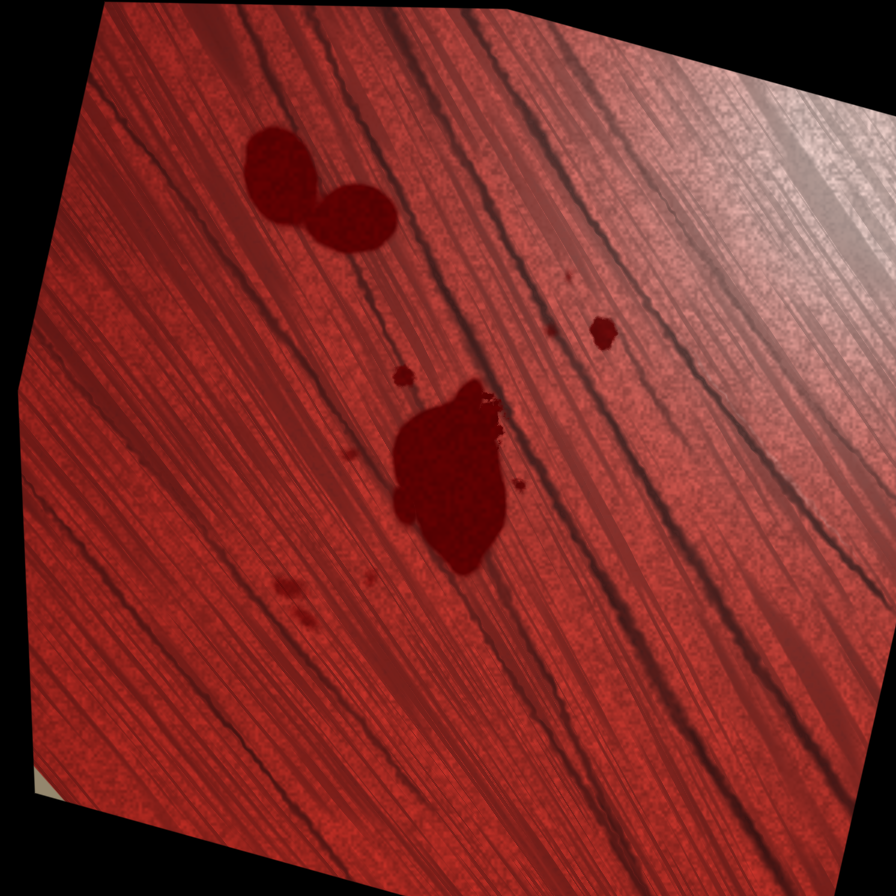
Reproduce this texture procedurally as a WebGL 2 fragment shader.

```glsl
#version 300 es
precision highp float;
// A tilted sheet of red lacquered wood on black, with dark spills and a pale gloss.
// Grain is noise stretched along a bent coordinate, veins are parabolas,
// spills are blended ovals, and the sheet is an intersection of half-planes.
uniform vec2 u_resolution;
out vec4 fragColor;
float hash(vec2 p) {
  vec3 q = fract(p.xyx * .1031);
  q += dot(q, q.yzx + 33.33);
  return fract((q.x + q.y) * q.z);
}
float noise(vec2 p) {
  vec2 i = floor(p), f = fract(p);
  f = f * f * (3. - 2. * f);
  return mix(mix(hash(i), hash(i + vec2(1, 0)), f.x),
             mix(hash(i + vec2(0, 1)), hash(i + vec2(1, 1)), f.x), f.y);
}
float fbm(vec2 p) {
  float sum = 0., amp = .5;
  for (int i = 0; i < 4; i++, amp *= .5, p = p * 2.03 + 17.3) sum += amp * noise(p);
  return sum;
}
// Signed distance to the line ab.xy - ab.zw, positive on its right
float side(vec2 p, vec4 ab) {
  vec2 d = normalize(ab.zw - ab.xy);
  return dot(p - ab.xy, vec2(d.y, -d.x));
}
// Oval with centre o.xy and radii o.zw
float oval(vec2 p, vec4 o, float angle) {
  float c = cos(angle), s = sin(angle);
  return (length(mat2(c, -s, s, c) * (p - o.xy) / o.zw) - 1.) * min(o.z, o.w);
}
float smin(float a, float b, float k) {
  float h = max(k - abs(a - b), 0.) / k;
  return min(a, b) - h * h * k * .25;
}
// Vein along x = a + b t + c t^2, t running down; size holds width, start, end
float vein(vec2 p, vec3 curve, vec3 size) {
  float t = 1. - p.y;
  float wobble = .014 * (fbm(vec2(t * 9., curve.x * 50.)) - .47) + .006 * (noise(p * 120.) - .5);
  float d = p.x - curve.x - t * (curve.y + t * curve.z) - wobble;
  float w = size.x * (.4 + noise(vec2(t * 13., curve.x * 91.)));
  return smoothstep(-.03, .03, min(t - size.y, size.z - t)) * smoothstep(w, w * .1, abs(d));
}
// Bent cross-grain coordinate: steeper in the middle, flatter at both sides
float grainCoord(vec2 p) {
  float t = 1. - p.y, c = p.x - .62 * t;
  for (int i = 0; i < 5; i++) {
    float slope = .52 + .3 * smoothstep(.35, -.35, c) + .17 * smoothstep(.35, .65, c);
    c = mix(c, p.x - t * slope, .7);
  }
  return c;
}
vec3 wood(vec2 p) {
  float t = 1. - p.y, c = grainCoord(p) + .006 * (fbm(p * 8.) - .5);
  float speck = .6 * noise(p * 300.) + .4 * noise(p * 140. + 9.);
  // Base tone and gloss
  vec3 col = mix(vec3(.5, .1, .085), vec3(.63, .14, .11), smoothstep(-.1, .9, p.x + .6 * t));
  col *= .88 + .24 * fbm(vec2(c * 60., t * 4.));
  float d = length(p - vec2(1.04, .86));
  float gloss = .86 * exp(-8.5 * d * d) + .22 * exp(-2.4 * d * d);
  col = mix(col, vec3(.81, .74, .72), min(gloss, .92));
  // Fine streaks, broken into pores
  float streak = .8 * smoothstep(.6, .85, noise(vec2(c * 95., t * 4.)));
  streak = max(streak, .7 * smoothstep(.55, .85, noise(vec2(c * 190. + 7., t * 8.))));
  streak *= .2 + 1.1 * speck;
  // Broad veins
  float v = vein(p, vec3(.425, .5, .09), vec3(.014, -.1, .93));
  v = max(v, vein(p, vec3(.512, .55, .23), vec3(.012, -.1, .68)));
  v = max(v, vein(p, vec3(.34, .46, .08), vec3(.012, -.1, 1.1)));
  v = max(v, .8 * vein(p, vec3(.03, .8, -.11), vec3(.01, .05, 1.1)));
  v = max(v, .8 * vein(p, vec3(-.41, .82, 0), vec3(.009, .5, 1)));
  v = max(v, .8 * vein(p, vec3(.267, .43, .03), vec3(.009, -.1, 1.1)));
  v = max(v, .7 * vein(p, vec3(.6, .6, .2), vec3(.01, -.1, .6)));
  v = max(v, .7 * vein(p, vec3(.455, .63, 0), vec3(.008, .36, .5)));
  v = max(v, .7 * vein(p, vec3(-.28, .87, -.03), vec3(.009, .3, .9)));
  v *= .5 + .5 * speck + .4 * noise(vec2(c * 150., t * 12.));
  vec3 dark = mix(vec3(.17, .045, .045), vec3(.46, .4, .38), min(gloss, 1.));
  col = mix(col, dark, clamp(max(.62 * streak, .85 * v), 0., .9));
  // Pale worn edge beside the right vein
  float glint = vein(p, vec3(.524, .55, .23), vec3(.005, .38, .62));
  col = mix(col, vec3(.68, .52, .5), .5 * glint * speck);
  return col * (.79 + .42 * speck);
}
// Two joined round spills, and a large one with a ragged shoulder
float spills(vec2 p) {
  float disc = oval(p, vec4(.398, .757, .044, .038), 0.);
  disc = smin(disc, oval(p, vec4(.36, .747, .018, .01), -.3), .03);
  disc = smin(disc, oval(p, vec4(.313, .804, .039, .056), .25), .014);
  float pool = oval(p, vec4(.497, .487, .059, .06), 0.);
  pool = smin(pool, oval(p, vec4(.515, .433, .05, .056), 0.), .02);
  pool = smin(pool, oval(p, vec4(.517, .38, .014, .021), 0.), .03);
  pool = smin(pool, oval(p, vec4(.525, .558, .013, .018), -.4), .025);
  pool = min(pool, oval(p, vec4(.452, .437, .013, .022), .2));
  float ragged = oval(p, vec4(.542, .525, .022, .034), 0.) + .035 * (fbm(p * 95.) - .38);
  return min(disc, min(pool, ragged)) + .006 * (fbm(p * 50.) - .47);
}
// Small drops: x is dense, y is faint
vec2 drops(vec2 p) {
  float dense = min(oval(p, vec4(.451, .579, .01, .015), .4), oval(p, vec4(.673, .628, .014, .018), .2));
  dense = min(dense, oval(p, vec4(.581, .457, .01, .006), -.2));
  float faint = min(oval(p, vec4(.617, .63, .008, .009), 0.), oval(p, vec4(.635, .691, .005, .007), 0.));
  faint = min(faint, oval(p, vec4(.391, .493, .009, .007), 0.));
  faint = min(faint, oval(p, vec4(.414, .355, .011, .009), 0.));
  faint = min(faint, oval(p, vec4(.322, .345, .02, .013), -.3));
  faint = min(faint, oval(p, vec4(.338, .312, .019, .009), -.6));
  return vec2(dense, faint) + .012 * (fbm(p * 90.) - .47);
}
void main() {
  vec2 p = gl_FragCoord.xy / u_resolution, drop = drops(p);
  float px = 1. / min(u_resolution.x, u_resolution.y), spill = spills(p);
  vec3 col = wood(p), stain = vec3(.35, 0, .005) * (.9 + .2 * noise(p * 200.));
  // Worn rim, stains, then the beige corner
  col = mix(col, vec3(.4, .05, .05), .4 * smoothstep(.007, 0., spill));
  col = mix(col, stain, .65 * smoothstep(.004, -.007, drop.y));
  col = mix(col, stain, .9 * smoothstep(.002, -.003, drop.x));
  col = mix(col, stain, .97 * smoothstep(.0015 + px, -.0025, spill));
  col = mix(col, vec3(.58, .53, .43), smoothstep(-px, px, side(p, vec4(.036, .147, .074, .104))));
  // Sheet outline, clockwise
  float sheet = min(side(p, vec4(.117, .998, .566, .99)), side(p, vec4(.566, .99, 1, .87)));
  sheet = min(sheet, min(side(p, vec4(1, .303, .931, 0)), side(p, vec4(.452, 0, .039, .115))));
  sheet = min(sheet, min(side(p, vec4(.039, .115, .02, .564)), side(p, vec4(.02, .564, .117, .998))));
  fragColor = vec4(col * smoothstep(-px, px, sheet), 1);
}
```
